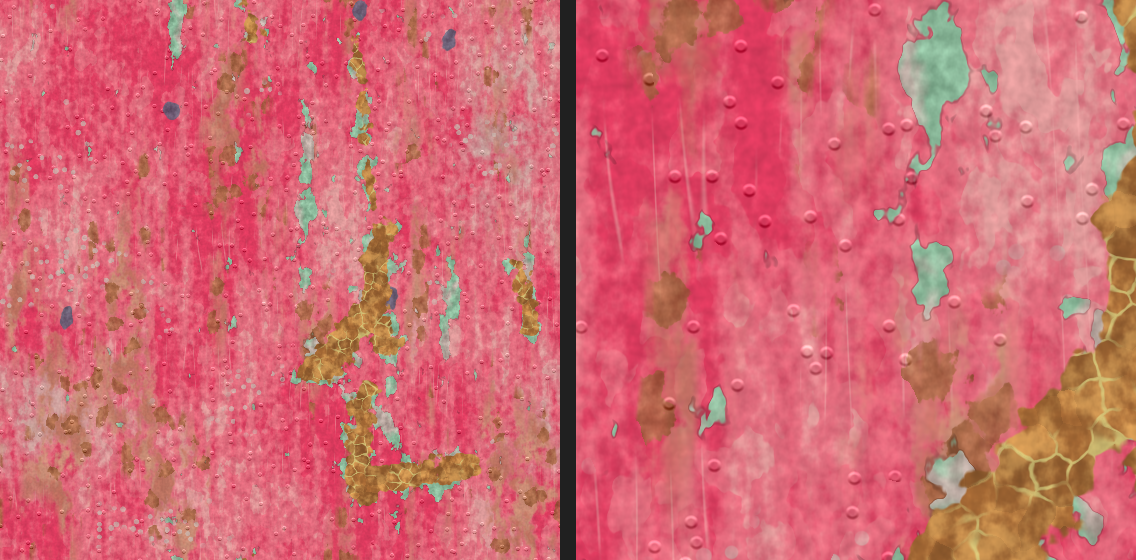
Left: the whole. Right: its middle third, enlarged.
Reproduce this texture procedurally as a Shadertoy shader.

```glsl
// Weathered crimson paint on metal: faded streaks, rust flakes and mint undercoat, tiling.
const vec3 CRIMSON = vec3(.87, .23, .37);
const vec3 PINK = vec3(.885, .42, .49);
const vec3 PALE = vec3(.87, .60, .60);
const vec3 HAZE = vec3(.73, .66, .63);
const vec3 TAN = vec3(.78, .57, .46);
const vec3 STAIN = vec3(.71, .43, .35);
const vec3 RUST = vec3(.60, .38, .19);
const vec3 OCHRE = vec3(.76, .55, .30);
const vec3 LICHEN = vec3(.82, .78, .48);
const vec3 MINT = vec3(.54, .72, .60);
const vec3 SLATE = vec3(.36, .38, .47);
const float FADE = .36;   // higher is paler paint
const float GRAIN = .11;

// Undercoat columns: centre x, centre y, half height
const vec4 FLAKE_X = vec4(.31, .545, .70, .80);
const vec4 FLAKE_Y = vec4(.95, .60, .28, .46);
const vec4 FLAKE_H = vec4(.11, .23, .17, .13);

// Rust tears as segments (start, end) with half widths
const int TEARS = 8;
const vec4 TEAR[TEARS] = vec4[TEARS](
  vec4(.632, .93, .668, .62), vec4(.685, .58, .665, .45),
  vec4(.66, .44, .57, .34), vec4(.67, .43, .70, .38),
  vec4(.655, .30, .63, .14), vec4(.64, .13, .83, .17),
  vec4(.925, .53, .955, .41), vec4(.44, .99, .45, .94));
const float WIDTH[TEARS] = float[TEARS](.006, .026, .03, .022, .02, .024, .014, .014);

vec2 hash2(vec2 p, float seed) {
  vec3 q = fract((p.xyx + seed * 17.31) * vec3(.1031, .1030, .0973));
  q += dot(q, q.yzx + 33.33);
  return fract((q.xx + q.yz) * q.zy);
}

vec2 wrapDelta(vec2 d) { return d - floor(d + .5); }

// Gradient noise that repeats over the unit square
float corner(vec2 i, vec2 f, vec2 o, vec2 cells, float seed) {
  float a = 6.28318 * hash2(mod(i + o, cells), seed).x;
  return dot(vec2(cos(a), sin(a)), f - o);
}

float gnoise(vec2 uv, vec2 cells, float seed) {
  vec2 p = uv * cells, i = floor(p), f = p - i, e = vec2(1, 0);
  vec2 u = f * f * f * (f * (f * 6. - 15.) + 10.);
  return mix(mix(corner(i, f, e.yy, cells, seed), corner(i, f, e.xy, cells, seed), u.x),
             mix(corner(i, f, e.yx, cells, seed), corner(i, f, e.xx, cells, seed), u.x), u.y);
}

float fbm(vec2 uv, vec2 cells, float seed) {
  float sum = 0., amp = 1.;
  for (int k = 0; k < 4; k++, amp *= .5, cells *= 2.)
    sum += amp * gnoise(uv, cells, seed + float(k));
  return sum;
}

// Scattered points: nearest and second distance, random id, height above point
vec4 scatter(vec2 uv, vec2 cells, float seed) {
  vec2 p = uv * cells, i = floor(p);
  vec4 best = vec4(9, 9, 0, 0);
  for (int k = 0; k < 9; k++) {
    vec2 c = i + vec2(k % 3 - 1, k / 3 - 1), id = mod(c, cells);
    vec2 d = p - c - hash2(id, seed);
    float r = length(d);
    if (r < best.x) best = vec4(r, best.x, hash2(id, seed + 5.).x, d.y);
    else best.y = min(best.y, r);
  }
  return best;
}

float blob(vec2 uv, vec2 centre, vec2 size) {
  vec2 d = wrapDelta(uv - centre) / size;
  return exp(-dot(d, d));
}

float tearDistance(vec2 uv) {
  float best = 1.;
  for (int k = 0; k < TEARS; k++) {
    vec2 h = .5 * (TEAR[k].zw - TEAR[k].xy), d = wrapDelta(uv - TEAR[k].xy - h);
    best = min(best, length(d - h * clamp(dot(d, h) / dot(h, h), -1., 1.)) - WIDTH[k]);
  }
  return best;
}

void mainImage(out vec4 fragColor, in vec2 fragCoord) {
  vec2 uv = fragCoord / iResolution.xy;
  vec2 warped = uv + .008 * vec2(fbm(uv, vec2(28), 1.), fbm(uv, vec2(28), 9.));
  float streak = fbm(uv, vec2(44, 3), 20.);
  float mottle = fbm(warped, vec2(26, 14), 30.);
  float grain = fbm(uv, vec2(80, 64), 40.);

  // Paint faded in clouds, streaks and crisp chips
  float haze = blob(uv, vec2(.9, .76), vec2(.08, .17)) + .7 * blob(uv, vec2(.05, .25), vec2(.14, .11));
  float tone = FADE + .5 * fbm(uv, vec2(4, 3), 50.) + .28 * streak + .2 * grain + .25 * haze;
  tone += .17 * smoothstep(.2, .27, mottle) - .12 * (1. - smoothstep(-.28, -.2, mottle));
  vec3 col = mix(CRIMSON, PINK, smoothstep(.08, .48, tone));
  col = mix(col, PALE, smoothstep(.46, .78, tone));
  col = mix(col, HAZE, clamp(haze * (.4 + .9 * mottle + .5 * grain), 0., .75));

  // Thin vertical scratches
  float scratch = 1. - smoothstep(0., .05, abs(gnoise(uv, vec2(46, 3), 60.)));
  col = mix(col, PALE + .04, .5 * scratch * smoothstep(0., .4, fbm(uv, vec2(12, 10), 61.)));

  // Rust stain and spots in vertical bands
  float band = smoothstep(-.05, .4, fbm(uv, vec2(7, 2), 70.) + .25 * streak);
  float stain = band * smoothstep(-.2, .25, fbm(warped, vec2(24, 11), 75.) + .3 * grain);
  col = mix(col, mix(TAN, STAIN, smoothstep(-.25, .3, mottle + .5 * grain)), .9 * stain);
  vec4 spot = scatter(warped, vec2(30, 24), 80.);
  float spots = step(.55, spot.z) * (1. - smoothstep(0., .06, spot.x - .45 * spot.z + .25 * grain));
  col = mix(col, mix(RUST, STAIN, .45) + .12 * grain, .8 * spots * smoothstep(.1, .5, band));

  // Blisters lit from above, and pale droplets in clusters
  vec4 blister = scatter(uv, vec2(42), 90.);
  float ring = step(.72, blister.z) * (1. - smoothstep(0., .07, abs(blister.x - .13)));
  col += ring * clamp(blister.w * 2., -.2, .2);
  vec4 drop = scatter(uv, vec2(64), 95.);
  float drops = step(.68, drop.z) * (1. - smoothstep(0., .08, drop.x - .3 * drop.z));
  col = mix(col, HAZE + .05, .75 * drops * smoothstep(.2, .4, fbm(uv, vec2(5), 96.)));

  // Mint undercoat in columns and beside the tears, with slate pits
  vec4 lump = scatter(warped, vec2(52), 110.);
  float tear = tearDistance(uv) + .014 * (lump.x - .4) + .022 * fbm(uv, vec2(22), 115.);
  float bare = .75 * blob(vec2(max(tear, 0.), 0), vec2(0), vec2(.014));
  for (int k = 0; k < 4; k++)
    bare = max(bare, blob(uv, vec2(FLAKE_X[k] + .012 * streak, FLAKE_Y[k]), vec2(.022, FLAKE_H[k])));
  float chip = fbm(warped, vec2(30, 20), 120.) + .75 * bare - .62;
  col *= 1. - .18 * smoothstep(-.06, 0., chip);
  col = mix(col, mix(MINT, HAZE, smoothstep(-.1, .4, mottle)) + .1 * grain, smoothstep(0., .05, chip));
  vec4 pit = scatter(warped, vec2(13, 9), 130.);
  col = mix(col, SLATE + .1 * grain, .85 * step(.92, pit.z) * (1. - smoothstep(.15, .18, pit.x)));

  // Lumpy rust flakes with pale crackle
  vec3 flake = mix(RUST, OCHRE, smoothstep(-.4, .5, fbm(uv, vec2(36), 140.) + .6 * grain));
  float crackle = 1. - smoothstep(.03, .16, lump.y - lump.x);
  crackle *= smoothstep(-.1, .2, fbm(uv, vec2(16), 145.));
  flake = mix(flake * (.9 + .2 * lump.z), LICHEN, .8 * crackle);
  col = mix(col, flake, 1. - smoothstep(-.002, .001, tear));

  col *= 1. + GRAIN * (grain + .6 * gnoise(uv, vec2(230), 150.));
  fragColor = vec4(clamp(col, 0., 1.), 1);
}
```
